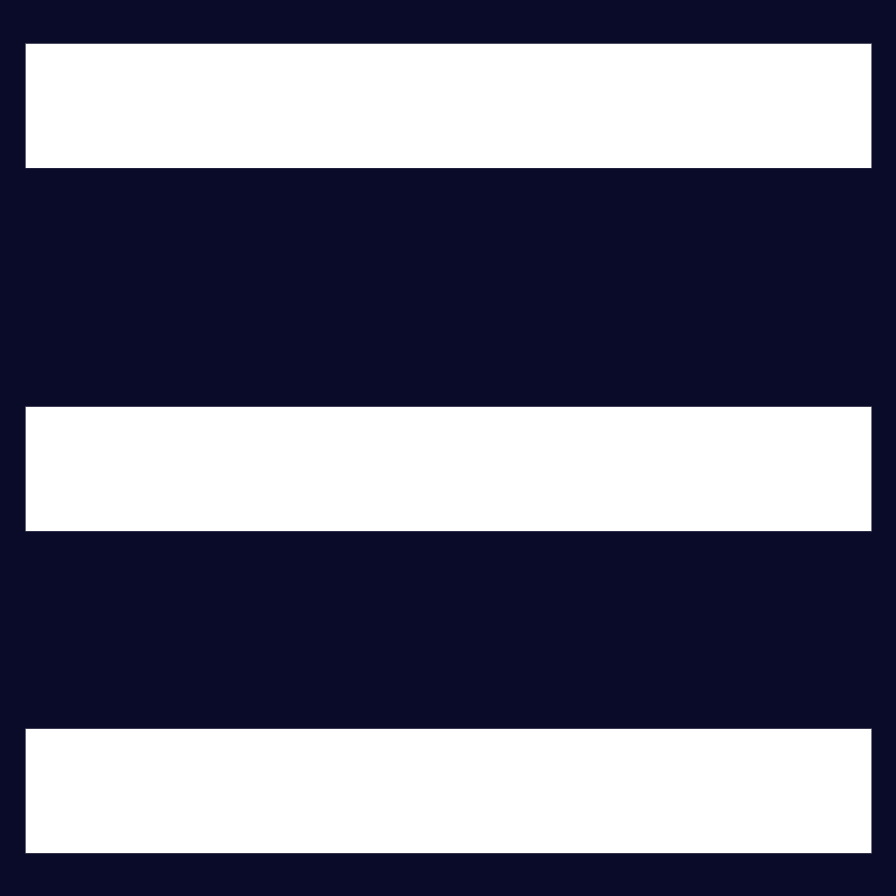
A Shadertoy shader for this pattern:

```glsl
const vec3 NAVY = vec3(0.04, 0.045, 0.16);
const vec3 WHITE = vec3(1.0);
const int BAR_COUNT = 3;
const vec2 BAR_HALF_SIZE = vec2(0.472, 0.0694);
const float BAR_CENTER_X = 0.5006;
const float FIRST_BAR_Y = 0.1172;
const float BAR_SPACING = 0.3365;
const float SPACING_GROWTH = 0.0229;  // widens the gaps towards the top

float boxDistance(vec2 p, vec2 halfSize) {
    vec2 d = abs(p) - halfSize;
    return length(max(d, 0.0)) + min(max(d.x, d.y), 0.0);
}

float barCenterY(float index) {
    return FIRST_BAR_Y + index * (BAR_SPACING + index * SPACING_GROWTH);
}

void mainImage(out vec4 fragColor, in vec2 fragCoord) {
    vec2 uv = fragCoord / iResolution.xy;
    float pixel = 1.0 / min(iResolution.x, iResolution.y);

    // Nearest bar in the stack
    float dist = 1.0;
    for (int i = 0; i < BAR_COUNT; i++) {
        vec2 center = vec2(BAR_CENTER_X, barCenterY(float(i)));
        dist = min(dist, boxDistance(uv - center, BAR_HALF_SIZE));
    }

    // One-pixel edge smoothing
    float coverage = clamp(0.5 - dist / pixel, 0.0, 1.0);
    fragColor = vec4(mix(NAVY, WHITE, coverage), 1.0);
}
```
